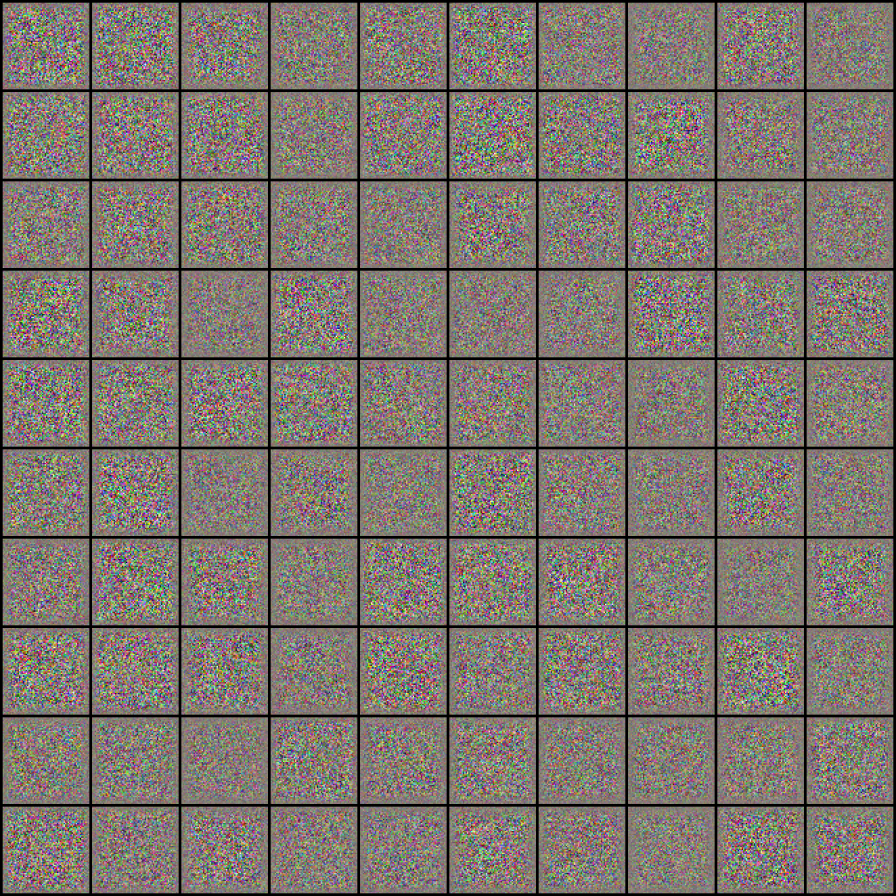
A Shadertoy shader for this pattern:

```glsl
// A ten by ten sheet of square tiles filled with coloured grain, split by thin black lines.
// Each grain is one hashed cell; its contrast varies by tile and fades towards the tile rim.
// Cells are averaged over the pixel footprint, so grain and lines stay smooth at any size.

const float TILES = 10.0;              // repeats across and down
const float GRAINS = 64.0;             // grains along a tile side
const float LINE = 2.0;                // line width, in grains
const float PITCH = GRAINS + LINE;
const float SHEET = TILES * PITCH + LINE;

const vec3 LINE_COLOUR = vec3(0.0);
const vec3 BASE_COLOUR = vec3(0.525, 0.490, 0.462);

// Integer hash: three independent values in 0..1
vec3 hash3(vec2 cell, float seed) {
    uvec3 v = uvec3(ivec3(vec3(cell, seed))) * 1664525u + 1013904223u;
    for (int i = 0; i < 2; i++) {
        v.x += v.y * v.z;
        v.y += v.z * v.x;
        v.z += v.x * v.y;
        v ^= v >> 16u;
    }
    return vec3(v & 0xffffu) / 65535.0;
}

// Broad soft patches from layered sines, roughly -1..1
float patches(vec2 p, vec3 phase) {
    float sum = 0.0;
    float weight = 0.5;
    for (int i = 0; i < 3; i++) {
        sum += weight * sin(p.x + 6.283 * phase.x) * sin(p.y + 6.283 * phase.y);
        p = mat2(1.2, 1.1, -1.1, 1.2) * p + phase.z;
        weight *= 0.6;
    }
    return sum;
}

// Contrast of the grain at a place inside one tile
float grainContrast(vec2 local, vec2 tile) {
    vec3 variation = hash3(tile, 7.0);
    vec2 rim = min(local, GRAINS - local);
    float fadeWidth = mix(6.0, 12.0, variation.y);
    float fade = mix(0.3, 1.0, smoothstep(0.0, fadeWidth, min(rim.x, rim.y)));
    float wear = 1.0 + 0.25 * patches(local * 0.11, variation);
    return mix(0.38, 0.62, variation.x) * fade * wear;
}

// Colour of one cell of the sheet: line or grain
vec3 cellColour(vec2 cell) {
    vec2 tile = floor(cell / PITCH);
    vec2 local = cell - tile * PITCH - LINE + 0.5;
    if (min(local.x, local.y) < 0.0) return LINE_COLOUR;
    vec3 grain = hash3(cell, 1.0) + hash3(cell, 2.0) - 1.0;
    return clamp(BASE_COLOUR + grain * grainContrast(local, tile), 0.0, 1.0);
}

// Box filter over the cells under a square footprint of at most two cells
vec3 filteredSheet(vec2 p, vec2 footprint) {
    vec2 low = p - 0.5 * footprint;
    vec2 high = p + 0.5 * footprint;
    vec2 first = floor(low);
    vec3 sum = vec3(0.0);
    for (int y = 0; y < 3; y++) {
        for (int x = 0; x < 3; x++) {
            vec2 cell = first + vec2(x, y);
            vec2 overlap = max(min(cell + 1.0, high) - max(cell, low), 0.0);
            float share = overlap.x * overlap.y;
            if (share > 0.0) sum += share * cellColour(clamp(cell, 0.0, SHEET - 1.0));
        }
    }
    return sum / (footprint.x * footprint.y);
}

void mainImage(out vec4 fragColor, in vec2 fragCoord) {
    vec2 cellsPerPixel = SHEET / iResolution.xy;
    vec2 p = fragCoord * cellsPerPixel;
    fragColor = vec4(filteredSheet(p, min(cellsPerPixel, vec2(2.0))), 1.0);
}
```
